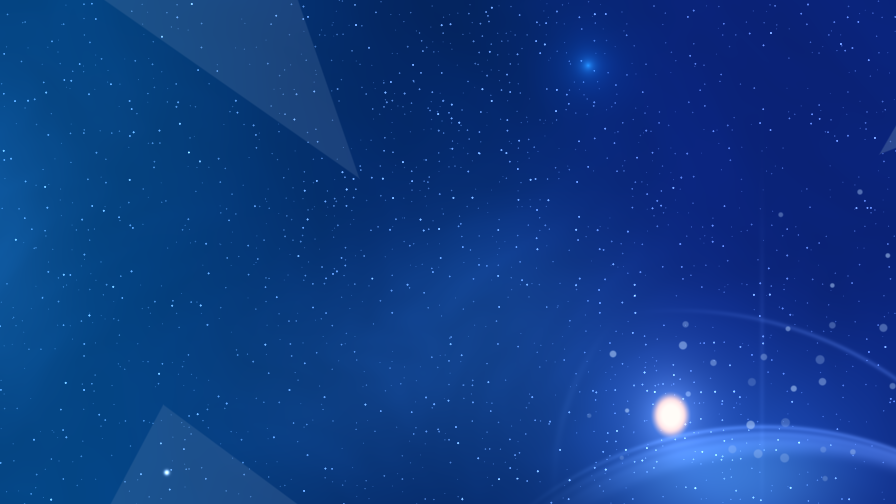
Reproduce this background procedurally as a WebGL 1 fragment shader.

```glsl
precision highp float;

uniform vec2 u_resolution;

#define TEAL vec3(0.015, 0.265, 0.51)
#define NAVY vec3(0.015, 0.155, 0.405)
#define ROYAL vec3(0.04, 0.14, 0.485)
#define HAZE vec3(0.06, 0.12, 0.17)
#define ICE vec3(0.66, 0.78, 0.96)
#define PANE_TINT vec3(0.42, 0.54, 0.70)
#define SUN_POS vec2(1.331, 0.176)
#define NEBULA_POS vec2(1.167, 0.870)
#define PLANET_POS vec2(1.516, -0.611)
#define PLANET_RADIUS 0.764
#define STAR_RADIUS 0.0019
#define BOKEH_CELLS 15.0

float hash(vec2 p) {
  return fract(sin(dot(p, vec2(127.1, 311.7))) * 43758.5);
}

vec2 hash2(vec2 p) {
  return vec2(hash(p), hash(p + 37.3));
}

float glow(vec2 p, vec2 center, vec2 size) {
  vec2 d = (p - center) / size;
  return exp(-dot(d, d));
}

// Layered, warped sines in about -1..1
float clouds(vec2 p) {
  float sum = 0.0;
  float amp = 0.5;
  for (int i = 0; i < 5; i++) {
    p += 0.4 * sin(p.yx * 1.3 + vec2(0.7, 2.1));
    sum += amp * sin(p.x) * cos(p.y * 0.9);
    p = mat2(1.5, 1.1, -1.1, 1.5) * p + 1.7;
    amp *= 0.6;
  }
  return sum;
}

// Signed distance to the right of the line a-b
float side(vec2 p, vec2 a, vec2 b) {
  return dot(p - a, normalize(vec2(b.y - a.y, a.x - b.x)));
}

// Coverage of a triangle with clockwise corners
float pane(vec2 p, vec2 a, vec2 b, vec2 c, float px) {
  float d = min(side(p, a, b), min(side(p, b, c), side(p, c, a)));
  return smoothstep(-px, px, d);
}

float arc(vec2 p, vec2 center, float radius, float width) {
  float d = (length(p - center) - radius) / width;
  return exp(-d * d);
}

float starDensity(vec2 p) {
  float band = glow(p, vec2(0.98, 0.80), vec2(0.24, 0.26));
  float sunDust = glow(p, SUN_POS - vec2(0.08, 0.02), vec2(0.26, 0.16));
  float drift = glow(p, vec2(0.65, 0.60), vec2(0.13, 0.15));
  return (0.10 + 0.5 * band + 0.4 * sunDust + 0.35 * drift) * (1.0 + 0.7 * clouds(p * 13.0));
}

float stars(vec2 p, float cells, float px) {
  vec2 id = floor(p * cells);
  vec2 center = (id + 0.2 + 0.6 * hash2(id + cells)) / cells;
  float seed = hash(id + 71.0);
  float radius = STAR_RADIUS * mix(0.55, 1.1, seed);
  float dotShape = 1.0 - smoothstep(radius - px * 0.5, radius + px * 0.5, length(p - center));
  float present = step(hash(id + 19.0), starDensity((id + 0.5) / cells));
  return dotShape * present * mix(0.18, 0.75, seed * seed);
}

// Soft discs floating above the planet
float bokeh(vec2 p, float px) {
  vec2 id = floor(p * BOKEH_CELLS);
  vec2 center = (id + 0.2 + 0.6 * hash2(id + 5.0)) / BOKEH_CELLS;
  float seed = hash(id + 53.0);
  float radius = mix(0.004, 0.009, seed);
  float disc = 1.0 - smoothstep(radius - px, radius + px, length(p - center));
  float area = glow((id + 0.5) / BOKEH_CELLS, vec2(1.54, 0.21), vec2(0.27, 0.25));
  return disc * step(hash(id + 11.0), 0.65 * area) * mix(0.2, 0.6, hash(id + 3.0));
}

void main() {
  float px = 1.0 / u_resolution.y;
  vec2 p = gl_FragCoord.xy * px;
  float cloud = clouds(p * 5.0);

  // Sky gradient and broad haze
  vec3 color = mix(TEAL, NAVY, smoothstep(0.1, 0.9, p.x + 0.04 * cloud));
  color = mix(color, ROYAL, smoothstep(0.85, 1.45, p.x + 0.04 * cloud));
  float haze = 0.65 * glow(p, vec2(0.0, 0.50), vec2(0.13, 0.28))
             + 0.60 * glow(p, vec2(0.71, 0.22), vec2(0.26, 0.22))
             + 0.80 * glow(p, vec2(1.05, 0.36), vec2(0.27, 0.22))
             + 0.15 * glow(p, vec2(0.25, 0.75), vec2(0.22, 0.18));
  color += HAZE * haze * (1.0 + 0.3 * cloud);
  color *= 1.0 + 0.08 * cloud - 0.08 * glow(p, vec2(0.84, 0.98), vec2(0.2, 0.16));

  // Planet light, with its rim as a fan of arcs
  float rimLight = smoothstep(0.95, 1.5, p.x);
  color += vec3(0.07, 0.15, 0.20) * glow(p, vec2(1.42, 0.09), vec2(0.34, 0.22));
  float inside = smoothstep(0.02, -0.06, length(p - PLANET_POS) - PLANET_RADIUS);
  color += vec3(0.11, 0.17, 0.14) * inside * glow(p, vec2(1.47, 0.05), vec2(0.20, 0.13));
  for (int i = 0; i < 4; i++) {
    float k = float(i);
    vec2 center = PLANET_POS + vec2(0.012, -0.014) * k;
    color += ICE * arc(p, center, PLANET_RADIUS, 0.005 + 0.003 * k) * rimLight * (0.20 - 0.03 * k);
  }
  color += ICE * 0.14 * arc(p, vec2(1.343, -0.38), 0.764, 0.005) * smoothstep(1.22, 1.7, p.x);
  color += ICE * 0.05 * glow(p, vec2(1.512, 0.30), vec2(0.005, 0.24));
  color += ICE * 0.035 * arc(p, vec2(1.60, 0.04), 0.50, 0.008) * glow(p, vec2(1.13, 0.20), vec2(0.1, 0.14));

  // Translucent triangular panes
  float panes = pane(p, vec2(0.157, 1.035), vec2(0.579, 1.035), vec2(0.713, 0.646), px)
              + pane(p, vec2(0.324, 0.197), vec2(0.637, -0.035), vec2(0.201, -0.035), px)
              + 1.6 * pane(p, vec2(1.745, 0.694), vec2(1.80, 0.789), vec2(1.80, 0.715), px);
  color = mix(color, PANE_TINT, 0.22 * panes);

  // Stars and discs
  color += ICE * (stars(p, 52.0, px) + stars(p + 3.1, 85.0, px) * 0.75);
  color = mix(color, ICE, bokeh(p, px));
  color += 0.9 * glow(p, vec2(0.331, 0.0625), vec2(0.005));

  // Blue nebula star and sun
  float nebula = length(p - NEBULA_POS);
  color += vec3(0.02, 0.15, 0.30) * exp(-nebula * 26.0) + vec3(0.1, 0.3, 0.3) * exp(-nebula * 110.0);
  float sun = length((p - SUN_POS) * vec2(1.1, 0.93));
  color += vec3(0.38, 0.42, 0.45) * exp(-sun * 19.0);
  color = mix(color, vec3(1.0, 0.85, 0.88), smoothstep(0.046, 0.026, sun));
  color = mix(color, vec3(1.0, 0.99, 0.97), smoothstep(0.036, 0.016, sun));

  gl_FragColor = vec4(clamp(color, 0.0, 1.0), 1.0);
}
```
